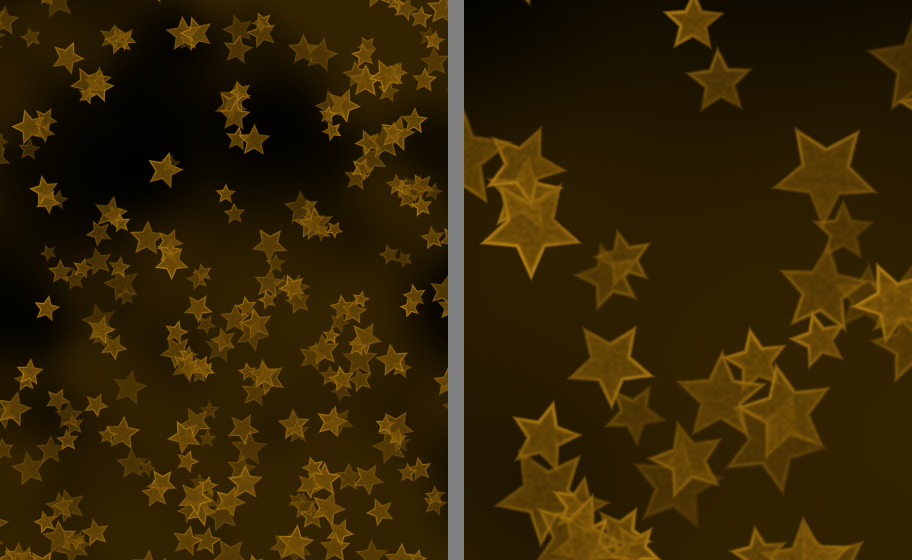
Left: the whole. Right: its middle third, enlarged.
A Shadertoy shader for this pattern:

```glsl
// Translucent golden stars scattered in loose pairs over a dark, cloudy backdrop.
// Stars come from jittered grid layers, drawn with a five-fold star distance;
// the backdrop is smooth value noise, which also thins the stars in dark areas.

const vec3 GLOW_COLOR = vec3(0.200, 0.135, 0.002);  // warm clouds
const vec3 DARK_COLOR = vec3(0.008, 0.005, 0.000);  // gaps between clouds
const vec3 FILL_COLOR = vec3(0.470, 0.320, 0.025);  // star body
const vec3 RIM_COLOR  = vec3(0.760, 0.540, 0.090);  // lit star outline

const int   LAYERS      = 3;
const float CELL        = 0.125;              // grid pitch, in canvas heights
const vec2  RADIUS      = vec2(0.016, 0.035); // smallest and largest star
const vec2  OPACITY     = vec2(0.36, 0.86);
const float INNER_RATIO = 0.47;               // notch radius / tip radius
const float RIM_WIDTH   = 0.0012;
const float CLOUD_SCALE = 4.2;
const float GRAIN_SCALE = 420.0;
const float GRAIN       = 0.10;
const float PI          = 3.14159265;

float hash(vec2 p) {
    return fract(sin(dot(p, vec2(127.1, 311.7))) * 43758.5453);
}

vec2 hash2(vec2 p) {
    return vec2(hash(p), hash(p + 37.3));
}

float valueNoise(vec2 p) {
    vec2 i = floor(p), f = fract(p);
    f = f * f * (3.0 - 2.0 * f);
    return mix(mix(hash(i), hash(i + vec2(1, 0)), f.x),
               mix(hash(i + vec2(0, 1)), hash(i + vec2(1, 1)), f.x), f.y);
}

// Cloud brightness, 0 in the dark gaps and 1 in the warm areas
float warmth(vec2 p) {
    vec2 q = CLOUD_SCALE * mat2(0.8, 0.6, -0.6, 0.8) * p;
    float n = 0.72 * valueNoise(q + 5.2) + 0.28 * valueNoise(q * 2.1 + 11.7);
    return smoothstep(0.15, 0.75, n);
}

// Signed distance to a five-pointed star with one tip pointing up
float starDistance(vec2 p, float radius) {
    float sector = PI / 5.0;
    float a = mod(atan(p.x, p.y) + sector, 2.0 * sector) - sector;
    vec2 q = length(p) * vec2(abs(sin(a)), cos(a));
    vec2 tip = vec2(0.0, radius);
    vec2 edge = radius * INNER_RATIO * vec2(sin(sector), cos(sector)) - tip;
    vec2 w = q - tip;
    float d = length(w - edge * clamp(dot(w, edge) / dot(edge, edge), 0.0, 1.0));
    return d * sign(w.y * edge.x - w.x * edge.y) * sign(edge.x);
}

// Blends one star over the colour below it
vec3 drawStar(vec3 below, vec2 p, vec2 seed, float grain) {
    float radius = mix(RADIUS.x, RADIUS.y, hash(seed + 1.7));
    if (dot(p, p) > radius * radius * 1.3) return below;

    // Mostly upright tilt, some stars turned upside down
    float tilt = (hash(seed + 2.9) - 0.5) * 0.6;
    if (hash(seed + 4.1) < 0.25) tilt += PI;
    float c = cos(tilt), s = sin(tilt);
    float d = starDistance(mat2(c, s, -s, c) * p, radius);

    float solidity = hash(seed + 6.3);
    float soft = max(mix(0.0016, 0.0009, solidity), 0.75 / iResolution.y);
    float body = 1.0 - smoothstep(-soft, soft, d);

    // Outline lit from one side, stronger on the more solid stars
    float lightAngle = hash(seed + 8.5) * 2.0 * PI;
    float lit = dot(normalize(p + 1e-5), vec2(cos(lightAngle), sin(lightAngle)));
    float rim = exp(-pow((d + RIM_WIDTH) / RIM_WIDTH, 2.0));
    rim *= mix(0.12, 0.75, solidity) * (0.6 + 0.4 * lit);

    // Body is a little brighter toward its edge
    float bevel = 0.95 + 0.10 * exp(d / 0.006);
    vec3 fill = FILL_COLOR * bevel * (1.0 + GRAIN * grain);
    vec3 color = mix(below, fill, body * mix(OPACITY.x, OPACITY.y, solidity));
    return mix(color, RIM_COLOR, rim * body);
}

void mainImage(out vec4 fragColor, in vec2 fragCoord) {
    vec2 uv = fragCoord / iResolution.y;
    float grain = 2.0 * valueNoise(uv * GRAIN_SCALE) - 1.0;
    vec3 color = mix(DARK_COLOR, GLOW_COLOR, warmth(uv));

    for (int layer = 0; layer < LAYERS; layer++) {
        vec2 shift = vec2(0.37, 0.61) * float(layer);
        vec2 home = floor(uv / CELL + shift);
        for (int y = -1; y <= 1; y++)
        for (int x = -1; x <= 1; x++) {
            vec2 cell = home + vec2(x, y);
            vec2 seed = cell + 53.0 * float(layer + 1);
            vec2 center = (cell - shift + 0.1 + 0.8 * hash2(seed)) * CELL;
            if (hash(seed + 9.7) > mix(0.4, 1.1, warmth(center))) continue;

            // Main star, then an optional overlapping companion
            color = drawStar(color, uv - center, seed, grain);
            if (hash(seed + 12.1) > 0.8) continue;
            float turn = hash(seed + 14.3) * 2.0 * PI;
            float reach = mix(0.012, 0.042, hash(seed + 16.9));
            vec2 offset = reach * vec2(cos(turn), sin(turn));
            color = drawStar(color, uv - center - offset, seed + 71.3, grain);
        }
    }
    fragColor = vec4(color, 1.0);
}
```
